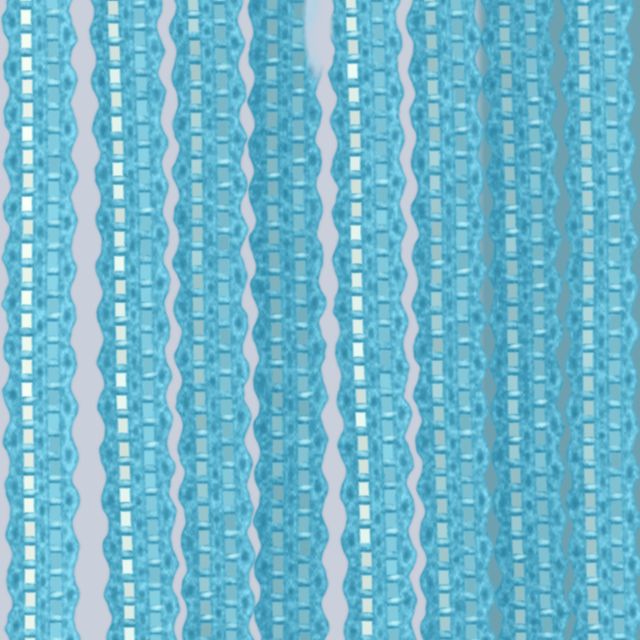
Reproduce this texture procedurally as a Shadertoy shader.

```glsl
// Eight hanging turquoise lace ribbons with scalloped edges and two ladder columns each.
#define STRIPS 8
#define ROWS 27.5        // ladder rungs over the canvas height
#define HALF_WIDTH 1.46  // ribbon half width, in rung pitches
#define SCALLOP 0.14     // depth of the edge bumps
#define COLUMN 0.56      // ladder offset from the ribbon axis
#define SOFTNESS 0.07    // edge blur, in rung pitches
#define GRAIN 0.6        // strength of the thread texture
#define GLINT 0.85       // strength of the rung highlights

const vec3 BACKDROP = vec3(0.79, 0.81, 0.86);
const vec3 SHADOW = vec3(0.43, 0.63, 0.69);
const vec3 DEEP = vec3(0.23, 0.59, 0.71);
const vec3 LIGHT = vec3(0.53, 0.86, 0.95);
const vec3 HOLE = vec3(0.15, 0.49, 0.61);
const vec3 PANE = vec3(0.48, 0.70, 0.75);
const vec3 IVORY = vec3(0.93, 0.97, 0.93);
const vec3 SPARK = vec3(0.80, 0.96, 0.97);

// Per ribbon: axis at the top and bottom, pane brightness, thread brightness.
const float TOP[STRIPS] = float[](0.061, 0.197, 0.322, 0.444, 0.568, 0.693, 0.809, 0.933);
const float BOTTOM[STRIPS] = float[](0.066, 0.222, 0.341, 0.457, 0.594, 0.715, 0.833, 0.946);
const float GLOW[STRIPS] = float[](1.0, 0.85, 0.35, 0.08, 0.85, 0.35, 0.25, 0.4);
const float TONE[STRIPS] = float[](0.68, 0.55, 0.53, 0.36, 0.54, 0.5, 0.36, 0.55);

float hash(vec2 p) {
    return fract(sin(dot(p, vec2(127.1, 311.7))) * 43758.5453);
}

float noise(vec2 p) {
    vec2 i = floor(p), f = fract(p);
    f = f * f * (3.0 - 2.0 * f);
    return mix(mix(hash(i), hash(i + vec2(1, 0)), f.x),
               mix(hash(i + vec2(0, 1)), hash(i + vec2(1, 1)), f.x), f.y);
}

float fill(float d, float blur) {
    return 1.0 - smoothstep(-blur, blur, d);
}

float box(vec2 p, vec2 size) {
    vec2 d = abs(p) - size;
    return length(max(d, 0.0)) + min(max(d.x, d.y), 0.0);
}

float ellipse(vec2 p, vec2 radii) {
    return (length(p / radii) - 1.0) * min(radii.x, radii.y);
}

// One ladder: panes centred in the cells, rungs at whole numbers.
vec3 ladder(vec3 col, vec2 q, float seed, vec3 pane, float blur) {
    float rand = hash(vec2(floor(q.y), seed));
    vec2 cell = vec2(q.x + 0.06 * (rand - 0.5), fract(q.y) - 0.5);
    col = mix(col, DEEP, 0.45 * fill(abs(abs(q.x) - 0.29) - 0.05, 0.1));
    col = mix(col, pane * (0.94 + 0.12 * rand), fill(box(cell, vec2(0.21, 0.3)), blur));

    float rungId = floor(q.y + 0.5);
    float sparkle = hash(vec2(rungId, seed + 7.0));
    vec2 rung = vec2(q.x, q.y - rungId);
    col = mix(col, HOLE, 0.6 * fill(box(rung + vec2(0.0, 0.12), vec2(0.24, 0.05)), blur));
    rung.y -= (0.5 * sparkle - 0.35) * q.x + 0.07;
    rung.x -= 0.2 * (sparkle - 0.5);
    float spark = fill(ellipse(rung, vec2(0.23, 0.085)), blur);
    return mix(col, SPARK, GLINT * spark * (0.25 + 0.75 * sparkle));
}

// Lace surface at q, measured in rung pitches from the ribbon axis.
vec3 lace(vec2 q, int id, float edge, float blur) {
    float seed = float(id) * 13.0;
    float side = sign(q.x);
    float grain = noise(q * vec2(4.5, 5.5) + seed) - 0.5
                + 0.6 * (noise(q * vec2(11.0, 8.0) + seed) - 0.5);
    vec3 col = mix(DEEP, LIGHT, clamp(TONE[id] + 0.1 * q.x + GRAIN * grain, 0.0, 1.0));

    // Woven eyelets along the axis and inside the edge bumps
    float stitch = fract(q.y + 0.25) - 0.5;
    col = mix(col, HOLE, 0.6 * fill(ellipse(vec2(q.x, stitch), vec2(0.11, 0.2)), 0.09));
    float bump = (fract(q.y * 0.5 + 0.15 * side + 0.5) - 0.5) * 2.0;
    vec2 eye = vec2(abs(q.x) - 1.17, bump);
    col = mix(col, HOLE, 0.65 * fill(ellipse(eye, vec2(0.14, 0.26)), 0.11));
    eye = vec2(abs(q.x) - 0.98, abs(bump) - 0.72);
    col = mix(col, HOLE, 0.4 * fill(ellipse(eye, vec2(0.1, 0.16)), 0.09));
    col = mix(col, DEEP, 0.45 * smoothstep(-0.18, 0.0, edge));

    // Bright left ladder, duller right ladder
    float fade = id == 2 ? 0.4 + q.y / ROWS : 1.0;
    vec3 leftPane = mix(PANE, IVORY, GLOW[id] * fade);
    vec3 rightPane = mix(PANE, LIGHT, 0.1 + 0.5 * GLOW[id]);
    col = ladder(col, q + vec2(COLUMN, 0.0), seed, leftPane, blur);
    return ladder(col, q + vec2(-COLUMN, 0.35), seed + 3.0, rightPane, blur);
}

void mainImage(out vec4 fragColor, in vec2 fragCoord) {
    vec2 p = fragCoord / iResolution.xy;
    float blur = max(SOFTNESS, ROWS / iResolution.y);

    // Pale backdrop, shaded behind the crowded ribbons on the right
    vec3 col = mix(BACKDROP, SHADOW, smoothstep(0.735, 0.76, p.x));

    for (int i = 0; i < STRIPS; i++) {
        float phase = hash(vec2(float(i), 5.0)) * 2.0;
        float axis = mix(BOTTOM[i], TOP[i], p.y) + 0.0015 * sin(p.y * 9.0 + phase * 4.0);
        vec2 q = vec2(p.x - axis, p.y) * ROWS;
        q.y += phase + 0.15 * (noise(vec2(p.y * 14.0, phase * 9.0)) - 0.5);
        float wave = cos(3.14159 * (q.y + 0.3 * sign(q.x)));
        float ragged = 0.1 * (noise(q * vec2(1.0, 3.0) + phase * 17.0) - 0.5);
        float edge = abs(q.x) - HALF_WIDTH - SCALLOP * wave - ragged;
        col = mix(col, SHADOW, 0.3 * fill(edge - 0.03, 0.12));
        col = mix(col, lace(q, i, edge, blur), fill(edge, blur));
    }

    // Blurred gap with a pale blue smear near the upper edge
    float gap = fill(ellipse(p - vec2(0.497, 0.965), vec2(0.022, 0.085)), 0.006);
    float smear = fill(ellipse(p - vec2(0.486, 0.955), vec2(0.012, 0.06)), 0.01);
    col = mix(col, mix(BACKDROP, LIGHT, 0.7 * smear * noise(p * 40.0)), gap);
    fragColor = vec4(col, 1.0);
}
```
